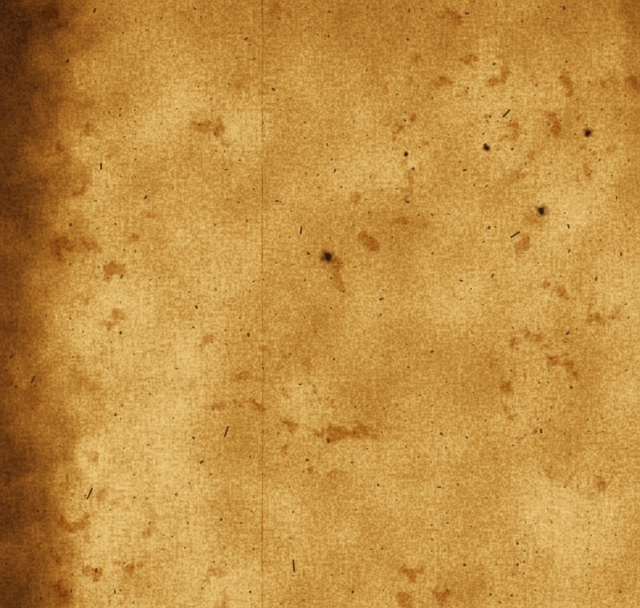
Reproduce this texture procedurally as a Shadertoy shader.

```glsl
// Aged parchment: cloudy ochre paper with a scorched left edge, rust stains,
// fine weave and grain, a vertical fold, dark flecks and a few burnt spots.
// Layers of gradient noise add up to one tone, which a colour ramp then tints.

vec2 hash2(vec2 p) {
    vec3 q = fract(p.xyx * vec3(0.1031, 0.1030, 0.0973));
    q += dot(q, q.yzx + 33.33);
    return fract((q.xx + q.yz) * q.zy);
}

float gradDot(vec2 cell, vec2 corner, vec2 f) {
    float a = 6.2832 * hash2(cell + corner).x;
    return dot(vec2(cos(a), sin(a)), f - corner);
}

float gradNoise(vec2 p) {
    vec2 i = floor(p), f = fract(p);
    vec2 u = f * f * f * (f * (f * 6.0 - 15.0) + 10.0);
    return mix(mix(gradDot(i, vec2(0, 0), f), gradDot(i, vec2(1, 0), f), u.x),
               mix(gradDot(i, vec2(0, 1), f), gradDot(i, vec2(1, 1), f), u.x), u.y);
}

float fbm(vec2 p) {
    float sum = 0.0, amp = 0.8;
    for (int i = 0; i < 5; i++) {
        sum += amp * gradNoise(p);
        p = mat2(1.6, 1.2, -1.2, 1.6) * p + 17.3;
        amp *= 0.52;
    }
    return sum;
}

float rise(float a, float b, float x) { return clamp((x - a) / (b - a), 0.0, 1.0); }

// Tone is the red level, from scorched brown to pale straw
vec3 paperRamp(float tone) {
    vec3 c = mix(vec3(0.16, 0.07, 0.03), vec3(0.47, 0.26, 0.08), rise(0.16, 0.47, tone));
    c = mix(c, vec3(0.62, 0.38, 0.12), rise(0.47, 0.62, tone));
    c = mix(c, vec3(0.71, 0.48, 0.18), rise(0.62, 0.71, tone));
    c = mix(c, vec3(0.77, 0.56, 0.24), rise(0.71, 0.77, tone));
    c = mix(c, vec3(0.81, 0.62, 0.30), rise(0.77, 0.81, tone));
    c = mix(c, vec3(0.84, 0.67, 0.36), rise(0.81, 0.84, tone));
    return mix(c, vec3(0.92, 0.77, 0.47), rise(0.84, 0.93, tone));
}

// One short, randomly turned fleck in some of the grid cells
float flecks(vec2 p, float cells, float share, float reach, float radius) {
    vec2 g = p * cells, id = floor(g);
    vec2 pick = hash2(id + cells), turn = hash2(id + 71.0);
    vec2 d = (fract(g) - 0.3 - 0.4 * hash2(id + 37.0)) / cells;
    float a = 6.2832 * turn.x;
    vec2 dir = vec2(cos(a), sin(a));
    d -= dir * clamp(dot(d, dir), -1.0, 1.0) * 0.0;
    float along = clamp(dot(d, dir), -reach * turn.y, reach * turn.y);
    float dist = length(d - dir * along) - radius * (0.4 + 0.6 * pick.y);
    float px = 1.0 / iResolution.y;
    return step(pick.x, share) * (1.0 - smoothstep(-0.5 * px, px, dist));
}

void mainImage(out vec4 fragColor, in vec2 fragCoord) {
    vec2 p = fragCoord / iResolution.y;
    float width = iResolution.x / iResolution.y;

    // Broad clouds, blotches and diagonal creases
    float cloud = fbm(p * 2.3 + 4.0);
    float blotch = fbm(p * 9.0 + 31.0);
    float tone = 0.81 + 0.10 * cloud + 0.08 * blotch;
    vec2 slant = vec2(dot(p, vec2(0.85, -0.53)), dot(p, vec2(0.53, 0.85)));
    tone += 0.035 * gradNoise(slant * vec2(14.0, 3.0) + 9.0);
    tone += 0.05 * gradNoise(p * vec2(12.0, 2.5) + 52.0) * smoothstep(0.3, 1.0, p.y);

    // Scorched left edge, dulled top and right rims
    float ragged = 0.10 * fbm(p * vec2(4.0, 3.0) + 60.0) + 0.05 * fbm(p * 16.0 + 80.0);
    float corner = 0.05 * smoothstep(0.75, 1.0, p.y);
    float scorch = smoothstep(0.17, -0.04, p.x + ragged - corner);
    tone -= 0.44 * scorch;
    tone -= 0.10 * smoothstep(0.80, 1.05, p.y + 0.2 * cloud);
    tone -= 0.12 * smoothstep(0.04, 0.0, width - p.x + ragged) * smoothstep(0.6, 1.0, p.y);

    // Woven threads and paper grain
    float weave = gradNoise(p * vec2(35.0, 190.0)) + gradNoise(p * vec2(170.0, 22.0) + 5.0);
    tone += 0.045 * weave * (0.7 + cloud);
    tone += 0.10 * gradNoise(p * 231.0) + 0.06 * gradNoise(p * 113.0 + 7.0);

    // Vertical fold, worn in places
    float foldX = 0.41 * width + 0.0015 * gradNoise(vec2(p.y * 4.0, 3.0));
    float wear = 0.6 + gradNoise(vec2(2.0, p.y * 18.0));
    tone -= 0.10 * wear * smoothstep(0.0022, 0.0004, abs(p.x - foldX));
    tone -= 0.012 * smoothstep(0.03, 0.0, p.x - foldX) * step(foldX, p.x);

    vec3 colour = paperRamp(tone);

    // Rust: speckled clusters gathered in a few loose patches
    float patches = smoothstep(-0.08, 0.3, fbm(p * vec2(5.0, 4.0) + 120.0));
    float speckle = smoothstep(0.10, 0.42, fbm(p * 26.0 + 140.0));
    float rust = patches * speckle * (0.8 + 0.6 * gradNoise(p * 150.0));
    colour *= mix(vec3(1.0), vec3(0.82, 0.64, 0.36), clamp(rust, 0.0, 1.0));

    // Dark flecks and stray fibres
    float dirt = 0.75 * flecks(p, 9.0, 0.14, 0.009, 0.0014);
    dirt = max(dirt, 0.65 * flecks(p, 23.0, 0.16, 0.002, 0.0018));
    dirt = max(dirt, 0.45 * flecks(p, 47.0, 0.20, 0.001, 0.0013));
    colour = mix(colour, vec3(0.22, 0.11, 0.04), dirt);

    // Burnt spots with soft brown halos
    for (int i = 0; i < 5; i++) {
        vec2 h = hash2(vec2(float(i) * 7.0 + 3.0, 19.0));
        vec2 centre = vec2(width * (0.5 + 0.45 * h.x), 0.55 + 0.4 * h.y);
        float size = 0.004 + 0.0017 * float(i);
        float d = length(p - centre) / size + 0.5 * gradNoise(p * 130.0);
        colour *= mix(vec3(1.0), vec3(0.62, 0.46, 0.32), smoothstep(1.6, 0.4, d));
        colour = mix(colour, vec3(0.16, 0.07, 0.03), 0.85 * smoothstep(0.75, 0.25, d));
    }

    fragColor = vec4(clamp(colour, 0.0, 1.0), 1.0);
}
```
